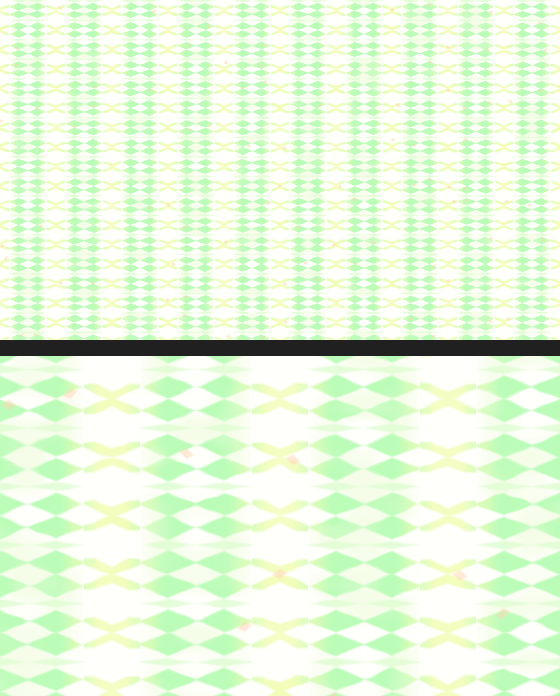
Top: the whole. Bottom: its middle third, enlarged.
Give the GLSL for this pattern, as a Shadertoy shader.

```glsl
// Pale harlequin weave: mirrored rows of mint diamonds in paired columns,
// joined by lime crossing ribbons. Each repeat folds about its centre row;
// value noise roughens edges and tints, and a jittered grid adds flecks.

const float REPEATS_ACROSS = 10.0;
const float ROW_HEIGHT = 0.03483;     // in canvas widths
const float ROW_OFFSET = -0.11;       // in rows
const float DIAMOND_Y = 0.20;         // centre above the fold, in rows
const float RIBBON_WIDTH = 0.135;     // vertical thickness, in rows
const float SLIVER_HALF = 0.075;      // half height of the thin diamonds
const float EDGE_BLUR = 0.0011;       // in canvas widths
const float EDGE_WEAR = 0.32;
const float FLECK_CHANCE = 0.16;

const vec3 PAPER = vec3(1.00, 1.00, 0.985);
const vec3 WASH  = vec3(0.95, 0.99, 0.89);
const vec3 MINT  = vec3(0.73, 0.99, 0.72);
const vec3 PALE  = vec3(0.87, 0.99, 0.82);
const vec3 LIME  = vec3(0.85, 0.99, 0.72);
const vec3 LEMON = vec3(0.95, 0.99, 0.72);
const vec3 CORAL = vec3(1.00, 0.83, 0.70);

float hash(vec2 p) {
    p = fract(p * vec2(0.1731, 0.2417));
    p += dot(p, p.yx + 23.19);
    return fract((p.x + p.y) * p.x * 7.37);
}

float valueNoise(vec2 p) {
    vec2 i = floor(p), f = fract(p);
    f = f * f * (3.0 - 2.0 * f);
    float low = mix(hash(i), hash(i + vec2(1, 0)), f.x);
    float high = mix(hash(i + vec2(0, 1)), hash(i + vec2(1, 1)), f.x);
    return mix(low, high, f.y);
}

// Positive inside, 1 at the centre, 0 on the outline.
float diamond(vec2 p, vec2 halfSize) {
    return 1.0 - abs(p.x) / halfSize.x - abs(p.y) / halfSize.y;
}

float cover(float inside, float blur) {
    return smoothstep(-blur, blur, inside);
}

// Small tilted marks, at most one in each grid box.
float flecks(vec2 p, float blur) {
    vec2 box = floor(p);
    float pick = hash(box + 41.0);
    vec2 centre = 0.25 + 0.5 * vec2(hash(box + 7.0), hash(box + 19.0));
    vec2 q = fract(p) - centre;
    q.y += (pick * 12.0 - 1.0) * 0.5 * q.x;
    float mark = diamond(q, vec2(0.13, 0.09));
    return cover(mark, blur) * step(pick, FLECK_CHANCE);
}

void mainImage(out vec4 fragColor, in vec2 fragCoord) {
    vec2 uv = fragCoord / iResolution.x;
    vec2 grid = vec2(uv.x * REPEATS_ACROSS, uv.y / ROW_HEIGHT - ROW_OFFSET);
    vec2 cell = fract(grid + 0.5) - 0.5;
    float fold = abs(cell.y);
    float blur = max(EDGE_BLUR, 0.6 / iResolution.x) / ROW_HEIGHT;

    // Three columns per repeat; the middle one carries the ribbons
    float column = floor(cell.x * 3.0 + 0.5);
    float across = cell.x * 3.0 - column;
    float green = step(0.5, abs(column));
    float wear = (valueNoise(grid * vec2(11.0, 6.0)) - 0.5) * EDGE_WEAR;
    float tone = valueNoise(grid * vec2(4.0, 2.3) + 31.0);

    // Soft wash behind the green columns
    float band = smoothstep(0.12, 0.30, abs(cell.x));
    vec3 color = mix(PAPER, WASH, band * smoothstep(0.25, 0.8, tone) * 0.75);

    // Thin pale diamonds along the seam between rows
    float sliver = diamond(vec2(across, fold - 0.5), vec2(0.46, SLIVER_HALF));
    color = mix(color, PALE, cover(sliver + wear, blur / SLIVER_HALF) * green * 0.8);

    // Paired diamonds, turning lime toward the ribbons
    float body = diamond(vec2(across, fold - DIAMOND_Y), vec2(0.5, DIAMOND_Y));
    vec3 leaf = mix(LIME, MINT, smoothstep(0.20, 0.32, abs(cell.x)));
    leaf = mix(leaf, PALE, 0.45 * smoothstep(0.55, 0.95, tone));
    color = mix(color, leaf, cover(body + wear * 0.7, blur / DIAMOND_Y) * green);

    // Crossing ribbons follow the inner edges of the middle diamonds
    float rise = abs(across) * 2.0 * DIAMOND_Y;
    float ribbon = min(fold - rise + 0.025, rise + RIBBON_WIDTH - fold);
    ribbon = min(ribbon, DIAMOND_Y + 0.06 - fold);
    vec3 thread = mix(LEMON, LIME, smoothstep(0.06, 0.17, abs(cell.x)));
    float ink = cover(ribbon + wear * 0.15, blur) * (1.0 - green);
    color = mix(color, thread, ink * mix(0.8, 1.0, tone));

    // Scattered warm flecks
    float fleck = flecks(grid * vec2(3.0, 1.0) + 0.37, blur / 0.09);
    color = mix(color, CORAL, fleck * 0.5);

    fragColor = vec4(color, 1.0);
}
```
